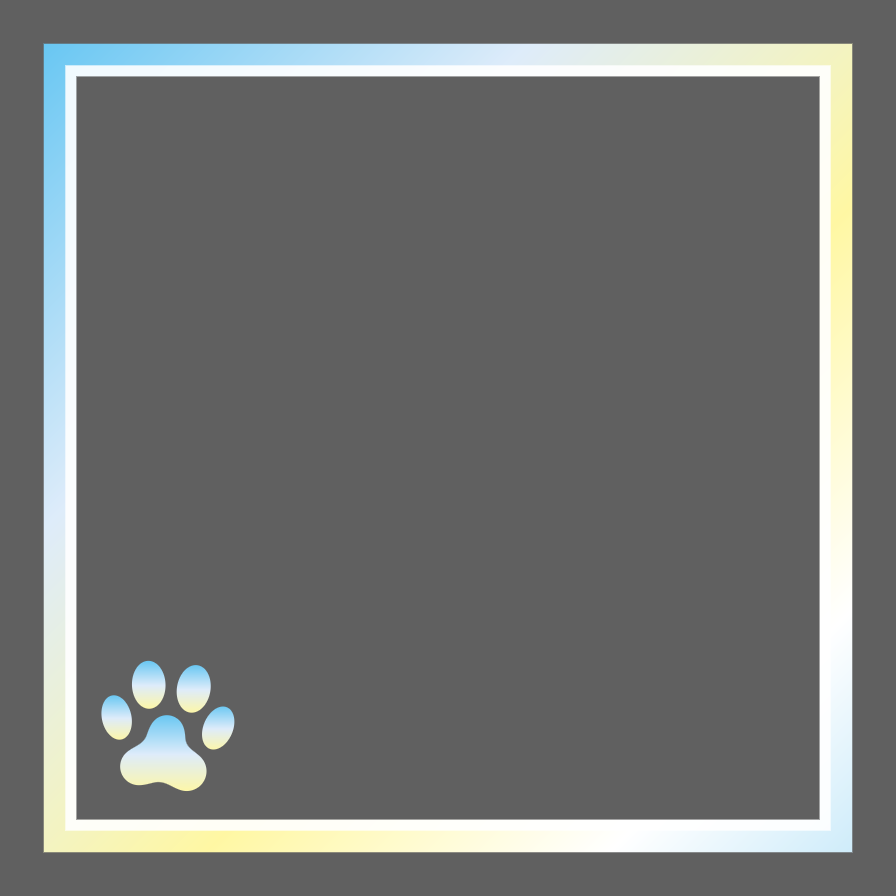
This background is drawn by a Shadertoy shader. Its source:

```glsl
// A grey card with a square gradient frame, a white inner line and a paw print.
// The frame and line are box distances; the paw is four tilted ellipses and a
// pad of smoothly joined circles, all tinted from one shared colour ramp.

#define FRAME_OUTER 0.4512
#define FRAME_INNER 0.4271
#define LINE_INNER 0.4147
#define LINE_WHITENESS 0.9
#define PAW_CENTER vec2(0.1875, 0.1901)
#define PAW_SIZE 0.0749
#define PAW_RAMP_END 0.58
#define PAD_BLEND 0.21

const vec3 GREY = vec3(0.376);
const vec3 SKY = vec3(0.41, 0.78, 0.95);
const vec3 MIST = vec3(0.87, 0.925, 0.98);
const vec3 LEMON = vec3(1.0, 0.97, 0.64);
const vec3 WHITE = vec3(1.0);
const vec3 ICE = vec3(0.81, 0.925, 0.98);

// Sky, mist, lemon, white and ice along t in 0..1.
vec3 ramp(float t) {
    vec3 color = mix(SKY, MIST, clamp(t / 0.3, 0.0, 1.0));
    color = mix(color, LEMON, clamp((t - 0.3) / 0.3, 0.0, 1.0));
    color = mix(color, WHITE, clamp((t - 0.6) / 0.25, 0.0, 1.0));
    return mix(color, ICE, clamp((t - 0.85) / 0.15, 0.0, 1.0));
}

float coverage(float dist, float pixel) {
    return clamp(0.5 - dist / pixel, 0.0, 1.0);
}

float squareDistance(vec2 p, float halfSide) {
    return max(abs(p.x), abs(p.y)) - halfSide;
}

float ellipseDistance(vec2 p, vec2 radii) {
    float k = length(p / radii);
    return k * (k - 1.0) / max(length(p / (radii * radii)), 1e-4);
}

float smoothUnion(float a, float b, float k) {
    float h = max(k - abs(a - b), 0.0) / k;
    return min(a, b) - h * h * k * 0.25;
}

float padDistance(vec2 p) {
    float top = length(p - vec2(-0.017, -0.104)) - 0.26;
    float core = length(p - vec2(-0.07, -0.47)) - 0.348;
    float left = length(p - vec2(-0.435, -0.609)) - 0.278;
    float right = length(p - vec2(0.278, -0.678)) - 0.296;
    float body = smoothUnion(top, core, PAD_BLEND);
    body = smoothUnion(body, left, PAD_BLEND);
    return smoothUnion(body, right, PAD_BLEND);
}

// Paints the paw; p is in paw units, pixel is the pixel width in them.
vec3 drawPaw(vec3 color, vec2 p, float pixel) {
    // Toe centre in xy, tilt to the right in z
    vec3 toes[4] = vec3[4](vec3(-0.765, 0.122, -0.22), vec3(-0.287, 0.609, -0.03),
                           vec3(0.383, 0.548, 0.17), vec3(0.748, -0.035, 0.4));
    for (int i = 0; i < 4; i++) {
        bool isInner = i == 1 || i == 2;
        vec2 radii = isInner ? vec2(0.25, 0.357) : vec2(0.22, 0.335);
        vec2 q = p - toes[i].xy;
        float c = cos(toes[i].z), s = sin(toes[i].z);
        vec2 upright = vec2(c * q.x - s * q.y, s * q.x + c * q.y);
        float depth = clamp(0.5 - 0.5 * q.y / radii.y, 0.0, 1.0);
        float mask = coverage(ellipseDistance(upright, radii), pixel);
        color = mix(color, ramp(depth * PAW_RAMP_END), mask);
    }
    float padDepth = clamp((0.157 - p.y) / 1.13, 0.0, 1.0);
    return mix(color, ramp(padDepth * PAW_RAMP_END), coverage(padDistance(p), pixel));
}

void mainImage(out vec4 fragColor, in vec2 fragCoord) {
    float side = min(iResolution.x, iResolution.y);
    float pixel = 1.0 / side;
    vec2 p = (fragCoord - 0.5 * iResolution.xy) / side;

    // Frame ramp runs from the upper left to the lower right corner
    float diagonal = 0.5 + (p.x - p.y) / (4.0 * FRAME_OUTER);
    vec3 frameColor = ramp(clamp(diagonal, 0.0, 1.0));
    vec3 lineColor = mix(frameColor, WHITE, LINE_WHITENESS);

    // Nested squares
    vec3 color = mix(GREY, frameColor, coverage(squareDistance(p, FRAME_OUTER), pixel));
    color = mix(color, lineColor, coverage(squareDistance(p, FRAME_INNER), pixel));
    color = mix(color, GREY, coverage(squareDistance(p, LINE_INNER), pixel));

    // Paw print in the lower left corner
    vec2 pawPoint = (p + 0.5 - PAW_CENTER) / PAW_SIZE;
    color = drawPaw(color, pawPoint, pixel / PAW_SIZE);

    fragColor = vec4(color, 1.0);
}
```
